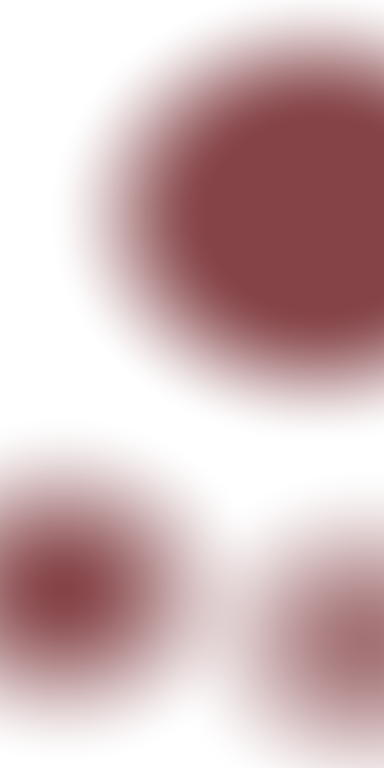
Give the GLSL for this background, as a WebGL 2 fragment shader.

```glsl
#version 300 es
precision highp float;
// Three soft wine-red elliptical glows on a white ground.

uniform vec2 u_resolution;
out vec4 fragColor;

// Coverage of a blurred ellipse: solid inside the core fraction, zero at the rim.
float glow(vec2 uv, vec2 center, vec2 radius, float core) {
    float d = length((uv - center) / radius);
    return 1.0 - smoothstep(core, 1.0, d);
}

void main() {
    vec2 uv = gl_FragCoord.xy / u_resolution;
    vec3 wine = vec3(0.52, 0.262, 0.278);
    vec3 color = vec3(1.0);

    // Large upper glow, cut by the right edge
    color = mix(color, wine, glow(uv, vec2(0.83, 0.72), vec2(0.71, 0.30), 0.40));

    // Smaller lower glows; the right one is fainter
    vec2 smallRadius = vec2(0.54, 0.23);
    color = mix(color, wine, 0.75 * glow(uv, vec2(0.955, 0.165), smallRadius, 0.0));
    color = mix(color, wine, glow(uv, vec2(0.165, 0.232), smallRadius, 0.0));

    fragColor = vec4(color, 1.0);
}
```
